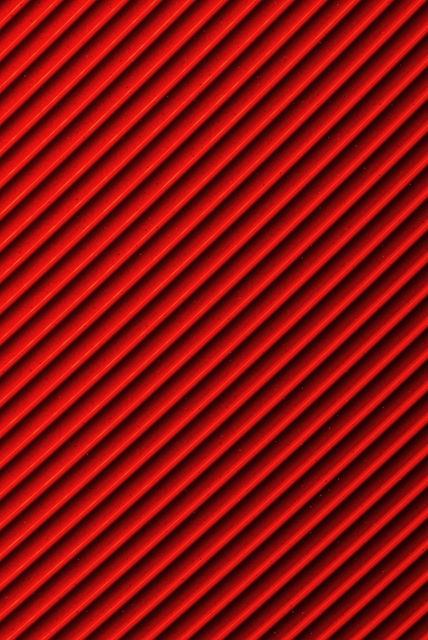
This texture is drawn by a Shadertoy shader. Its source:

```glsl
// Red corrugated metal: diagonal ridges lit from the upper left.
// A gently bent phase field counts the ridges; a one-period profile shades
// each one, with gradient noise and sparse specks adding wear.

const vec2  RIDGE_RATE   = vec2(19.35, 19.81); // ridges per canvas height, x and down
const float RATE_GROWTH  = 0.71;               // ridges tighten towards the bottom
const float RATE_SKEW    = -0.94;              // and flatten slightly
const float RIDGE_OFFSET = 0.72;
const float CREST_WIDTH  = 0.032;              // in periods
const float CREST_CENTER = 0.0;
const float SPECK_CELL   = 0.014;              // in canvas heights
const float SPECK_RADIUS = 0.0011;
const float SPECK_CHANCE = 0.34;
const float GRAIN        = 0.13;

const vec3 SHADOW_RED = vec3(0.175, 0.014, 0.016);
const vec3 FACE_RED   = vec3(0.66, 0.048, 0.045);
const vec3 RIDGE_RED  = vec3(0.90, 0.070, 0.065);
const vec3 CREST_GLOW = vec3(0.95, 0.27, 0.11);
const vec3 WORN_GOLD  = vec3(0.86, 0.42, 0.13);
const vec3 PALE_SPECK = vec3(0.80, 0.28, 0.20);

vec2 hash2(vec2 p) {
    vec3 q = fract(vec3(p.xyx) * vec3(0.1031, 0.1030, 0.0973));
    q += dot(q, q.yzx + 33.33);
    return fract((q.xx + q.yz) * q.zy);
}

float gradientDot(vec2 cell, vec2 corner, vec2 f) {
    float angle = 6.28318 * hash2(cell + corner).x;
    return dot(vec2(cos(angle), sin(angle)), f - corner);
}

// Gradient noise, about -0.7 to 0.7
float gradientNoise(vec2 p) {
    vec2 cell = floor(p), f = fract(p);
    vec2 w = f * f * f * (f * (f * 6.0 - 15.0) + 10.0);
    float low  = mix(gradientDot(cell, vec2(0, 0), f), gradientDot(cell, vec2(1, 0), f), w.x);
    float high = mix(gradientDot(cell, vec2(0, 1), f), gradientDot(cell, vec2(1, 1), f), w.x);
    return mix(low, high, w.y);
}

// Ridge count at a point; p.y runs down from the top edge
float ridgePhase(vec2 p) {
    return dot(RIDGE_RATE, p) + RATE_GROWTH * p.y * p.y
         + RATE_SKEW * p.x * p.y - RIDGE_OFFSET;
}

// Coverage of one small random dot per cell; tone picks dark or pale
float specks(vec2 p, float pixel, out float tone) {
    vec2 cell = floor(p / SPECK_CELL);
    vec2 place = hash2(cell + 17.0);
    vec2 kind = hash2(cell + 71.0);
    vec2 offset = (fract(p / SPECK_CELL) - mix(vec2(0.2), vec2(0.8), place)) * SPECK_CELL;
    float radius = SPECK_RADIUS * mix(0.3, 1.0, kind.y * kind.y);
    tone = step(0.75, place.x);
    return step(kind.x, SPECK_CHANCE)
         * (1.0 - smoothstep(radius - 0.7 * pixel, radius + 0.7 * pixel, length(offset)));
}

void mainImage(out vec4 fragColor, in vec2 fragCoord) {
    vec2 uv = fragCoord / iResolution.xy;
    float pixel = 1.0 / iResolution.y;
    vec2 p = vec2(fragCoord.x, iResolution.y - fragCoord.y) * pixel;

    float phase = ridgePhase(p);
    float t = fract(phase);
    float ridgeId = floor(phase + 0.5);
    float soft = 0.5 * length(RIDGE_RATE) * pixel;
    float along = p.x - p.y;

    // Light fades from the upper left to the lower right
    float light = smoothstep(1.3, 0.0, 0.75 * uv.x + 0.45 * (1.0 - uv.y));
    float mottle = gradientNoise(p * 7.0) + 0.5 * gradientNoise(p * 31.0);
    float streak = gradientNoise(vec2(along * 14.0, phase * 5.0));
    float grain = gradientNoise(p * 230.0);

    // Sloping face: narrow deep shadow under one ridge, rising to the next
    float slope = smoothstep(0.28, 0.82, t);
    vec3 color = mix(SHADOW_RED, FACE_RED, slope);
    color *= mix(0.73, 1.28, light) * (1.0 + 0.05 * mottle + 0.08 * streak + GRAIN * grain);

    // Bright rounded ridge with a sharper lower side
    float rise = smoothstep(mix(0.82, 0.75, light) - soft, 0.93, t);
    float fall = smoothstep(0.12 - soft, 0.25 + soft, t);
    float ridge = max(rise, 1.0 - fall);
    color = mix(color, RIDGE_RED * mix(0.96, 1.03, light) * (1.0 + 0.05 * grain), ridge);

    // Specks of grit and chipped paint
    float tone;
    float speck = specks(p, pixel, tone);
    color = mix(color, mix(color * 0.35, PALE_SPECK, tone), 0.6 * speck);

    // Thin crest highlight, worn to gold in broken lengths
    float fromCrest = abs(fract(t - CREST_CENTER + 0.5) - 0.5);
    float crest = 1.0 - smoothstep(CREST_WIDTH - soft, CREST_WIDTH + soft, fromCrest);
    float wear = gradientNoise(vec2(along * 38.0, ridgeId * 3.7 + 0.4));
    float worn = smoothstep(-0.05, 0.3, wear) * smoothstep(0.4, 0.85, light);
    float glow = mix(0.4, 0.9, light) * (0.85 + 0.3 * wear);
    color = mix(color, CREST_GLOW, crest * glow);
    color = mix(color, WORN_GOLD, 0.5 * crest * worn);

    fragColor = vec4(clamp(color, 0.0, 1.0), 1.0);
}
```
